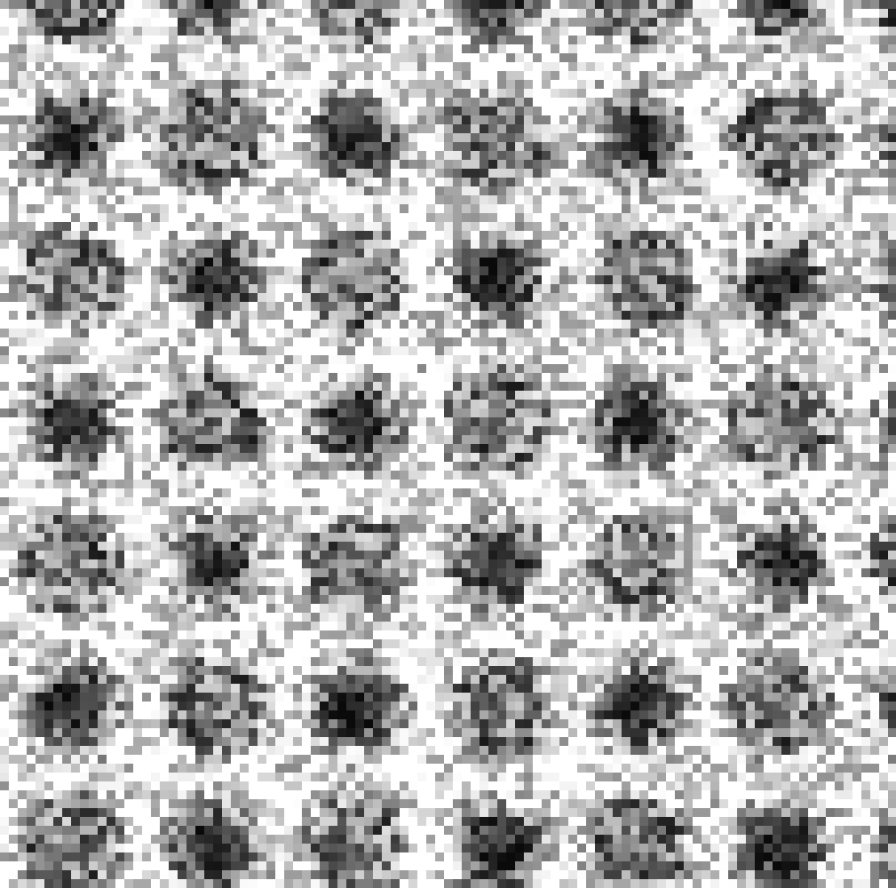
A Shadertoy shader for this pattern:

```glsl
const float GRAINS_DOWN = 100.0;            // grain cells along the canvas height
const float DOT_PITCH = 16.0;               // grain cells between dot centres
const vec2 FIRST_DOT = vec2(8.0, 4.5);      // centre of the lower left dot, in cells
const float PAPER = 0.93;
const float PAPER_GRAIN = 0.8;

float hash(vec2 p) {
    vec3 q = fract(vec3(p.xyx) * 0.1031);
    q += dot(q, q.yzx + 33.33);
    return fract((q.x + q.y) * q.z);
}

vec2 gradient(vec2 corner) {
    float angle = 6.2832 * hash(corner + 71.0);
    return vec2(cos(angle), sin(angle));
}

float gradientNoise(vec2 p) {
    vec2 i = floor(p), f = p - i;
    vec2 u = f * f * f * (f * (f * 6.0 - 15.0) + 10.0);
    vec2 e = vec2(1.0, 0.0);
    float low = mix(dot(gradient(i), f), dot(gradient(i + e), f - e), u.x);
    float high = mix(dot(gradient(i + e.yx), f - e.yx), dot(gradient(i + 1.0), f - 1.0), u.x);
    return mix(low, high, u.y);
}

// Random grain; some cells repeat their left neighbour to form short dashes
float grain(vec2 cell) {
    float joined = step(hash(cell + 213.0), 0.15);
    return hash(cell - vec2(joined, 0.0) + 17.0);
}

// Mean tone and grain strength of a dense dot with a dark core
vec2 denseDot(float r) {
    return vec2(mix(0.17, PAPER, smoothstep(0.1, 1.0, r)),
                mix(0.25, PAPER_GRAIN, smoothstep(0.0, 0.65, r)));
}

// Mean tone and grain strength of a broad speckled dot
vec2 speckledDot(float r) {
    return vec2(mix(0.49, PAPER, smoothstep(0.58, 0.92, r)),
                mix(0.5, PAPER_GRAIN, smoothstep(0.0, 0.5, r)));
}

float cellTone(vec2 cell) {
    vec2 p = (cell + 0.5 - FIRST_DOT) / DOT_PITCH;
    vec2 dotId = floor(p + 0.5);
    float wear = gradientNoise(cell * 0.23 + 5.0);
    float r = 2.0 * length(p - dotId) + 0.12 * wear;

    // Dot kinds alternate like a checkerboard
    bool dense = mod(dotId.x + dotId.y, 2.0) > 0.5;
    vec2 tone = dense ? denseDot(r) : speckledDot(r);
    return clamp(tone.x + tone.y * (grain(cell) - 0.5), 0.04, 1.0);
}

void mainImage(out vec4 fragColor, in vec2 fragCoord) {
    float cellsPerPixel = GRAINS_DOWN / iResolution.y;
    vec2 p = fragCoord * cellsPerPixel - 0.5;
    vec2 cell = floor(p);

    // Blend neighbouring cells only within one pixel of their shared edge
    vec2 blend = clamp((p - cell - 0.5) / cellsPerPixel + 0.5, 0.0, 1.0);
    vec2 e = vec2(1.0, 0.0);
    float low = mix(cellTone(cell), cellTone(cell + e), blend.x);
    float high = mix(cellTone(cell + e.yx), cellTone(cell + 1.0), blend.x);
    fragColor = vec4(vec3(mix(low, high, blend.y)), 1.0);
}
```
